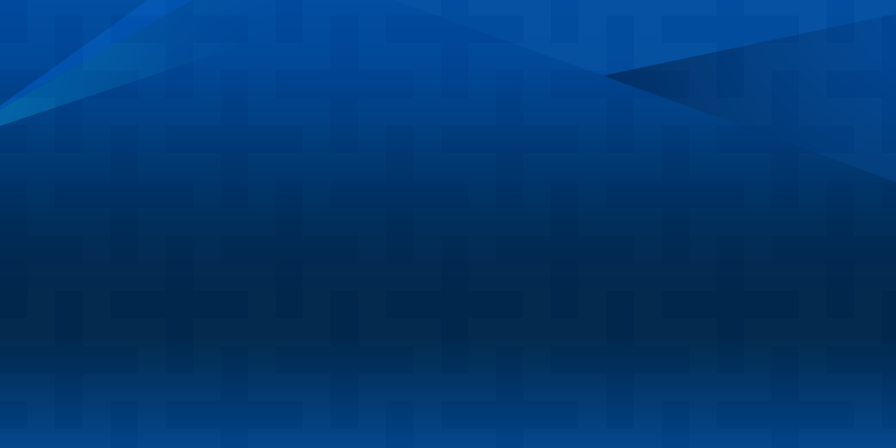
Write a Shadertoy shader that draws this background.

```glsl
// A deep blue backdrop: a vertical gradient, a faint tiling of interlocking
// plus signs, and translucent folded facets along the top edge.
// Positions are in canvas heights, measured down from the top left corner.

// Plus tiling
const float CELL = 0.0615;
const vec2 PLUS_CENTER = vec2(0.400, 0.680);
const vec3 PLUS_TINT = vec3(0.35, 0.945, 0.978);

// Facet corners
const vec2 BEAM_TOP_LEFT = vec2(0.331, 0.0);
const vec2 BEAM_TOP_RIGHT = vec2(0.430, 0.0);
const vec2 BEAM_LEFT = vec2(0.0, 0.236);
const vec2 BEAM_FOLD = vec2(0.0, 0.244);
const vec2 GLOW_LEFT = vec2(0.0, 0.281);
const vec2 GLOW_RIGHT = vec2(0.625, 0.073);
const vec2 FOLD_TOP = vec2(0.880, 0.0);
const vec2 FOLD_TIP = vec2(1.346, 0.169);
const vec2 FOLD_RIGHT = vec2(2.0, 0.031);

// Facet colours
const vec3 BEAM_BLUE = vec3(0.015, 0.35, 0.71);
const vec3 GLOW_CYAN = vec3(0.02, 0.42, 0.68);
const vec3 FOLD_LIGHT = vec3(0.03, 0.325, 0.64);
const vec3 SHADE_NAVY = vec3(0.015, 0.19, 0.385);
const vec3 SHADE_BLUE = vec3(0.025, 0.28, 0.56);

// Gradient stops, evenly spaced from top to bottom
const int SPANS = 8;
const vec3 STOPS[9] = vec3[9](
    vec3(0.010, 0.305, 0.630), vec3(0.005, 0.287, 0.600),
    vec3(0.005, 0.257, 0.525), vec3(0.005, 0.220, 0.437),
    vec3(0.005, 0.183, 0.357), vec3(0.015, 0.162, 0.307),
    vec3(0.015, 0.167, 0.306), vec3(0.010, 0.220, 0.425),
    vec3(0.020, 0.280, 0.550));

vec3 gradient(float depth) {
    float t = clamp(depth, 0.0, 0.9999) * float(SPANS);
    int i = int(t);
    return mix(STOPS[i], STOPS[i + 1], fract(t));
}

// Pluses five cells wide sit on the lattice row = 7 * column (mod 10);
// those centred on even columns are dark. One cell in ten stays empty.
float darkPlus(vec2 p) {
    vec2 cell = floor((p - PLUS_CENTER) / CELL + 0.5);
    float residue = mod(cell.y - 7.0 * cell.x, 10.0);
    if (abs(residue - 5.0) < 0.5) return 0.0;
    float arm = 0.0;
    for (float dx = -2.0; dx <= 2.0; dx++) {
        float offset = mod(residue + 7.0 * dx + 0.5, 10.0);
        if (offset < 1.0) arm = dx;
    }
    return 1.0 - step(0.5, mod(cell.x - arm, 2.0));
}

// Coverage of the side below the line from a rightwards to b
float below(vec2 p, vec2 a, vec2 b) {
    vec2 d = normalize(b - a);
    float pixel = 1.0 / iResolution.y;
    return smoothstep(-pixel, pixel, dot(p - a, vec2(-d.y, d.x)));
}

void mainImage(out vec4 fragColor, in vec2 fragCoord) {
    float pixel = 1.0 / iResolution.y;
    vec2 p = vec2(fragCoord.x, iResolution.y - fragCoord.y) * pixel;
    vec3 color = gradient(p.y);

    // Facets at the upper left
    float underBeam = below(p, BEAM_FOLD, BEAM_TOP_RIGHT);
    float beam = below(p, BEAM_LEFT, BEAM_TOP_LEFT) * (1.0 - underBeam);
    color = mix(color, BEAM_BLUE, 0.85 * beam);
    float glow = underBeam * (1.0 - below(p, GLOW_LEFT, GLOW_RIGHT));
    color = mix(color, GLOW_CYAN, 0.85 * glow * (1.0 - smoothstep(-0.1, 0.62, p.x)));

    // Folded facets at the upper right
    float aboveFold = 1.0 - below(p, FOLD_TOP, FOLD_TIP);
    float underCrease = below(p, FOLD_TIP, FOLD_RIGHT);
    color = mix(color, FOLD_LIGHT, 0.7 * aboveFold * (1.0 - underCrease));
    float across = clamp((p.x - FOLD_TIP.x) / (FOLD_RIGHT.x - FOLD_TIP.x), 0.0, 1.0);
    vec3 shade = mix(SHADE_NAVY, SHADE_BLUE, across);
    color = mix(color, shade, mix(0.9, 0.5, across) * aboveFold * underCrease);

    // Plus tiling, averaged over four points per pixel
    float plus = 0.0;
    for (int i = 0; i < 4; i++) {
        vec2 jitter = vec2(i % 2, i / 2) * 0.5 - 0.25;
        plus += 0.25 * darkPlus(p + jitter * pixel);
    }
    color *= mix(vec3(1.0), PLUS_TINT, plus);

    fragColor = vec4(color, 1.0);
}
```
